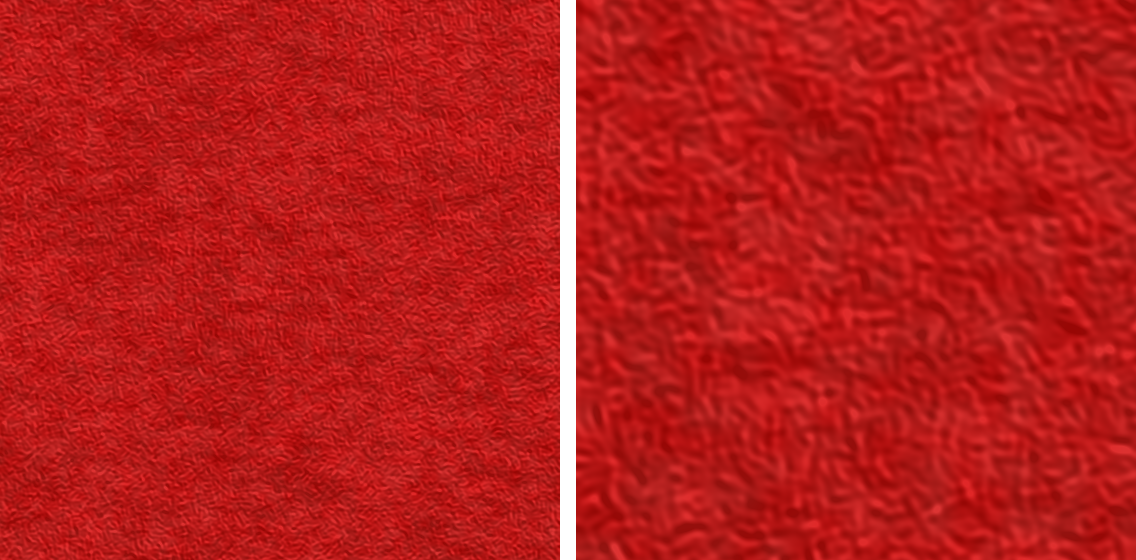
Left, the full canvas; right, a detail of the centre.
Reproduce this texture procedurally as a Shadertoy shader.

```glsl
// Red terry cloth: a dense pile of short curled loops with soft creases.
// The pile sums small oriented wave packets scattered on a jittered grid;
// layered value noise adds clumps, broad shading and horizontal folds.

const float TAU = 6.2831853;
const float PILE_CELLS = 88.0;   // grid cells across the canvas
const float LOOP_WAVES = 0.95;   // light-dark waves per cell
const int LOOPS_PER_CELL = 2;

const vec3 SHADOW_RED = vec3(0.608, 0.060, 0.050);
const vec3 CLOTH_RED  = vec3(0.712, 0.098, 0.094);
const vec3 LIGHT_RED  = vec3(0.835, 0.160, 0.158);
const vec3 FADE_TINT  = vec3(-0.020, 0.058, 0.052);

float hash(vec2 p) {
    return fract(sin(dot(p, vec2(127.1, 311.7))) * 43758.5453);
}

float valueNoise(vec2 p) {
    vec2 cell = floor(p);
    vec2 f = fract(p);
    f = f * f * (3.0 - 2.0 * f);
    float low  = mix(hash(cell), hash(cell + vec2(1.0, 0.0)), f.x);
    float high = mix(hash(cell + vec2(0.0, 1.0)), hash(cell + vec2(1.0)), f.x);
    return mix(low, high, f.y);
}

// Layered noise, roughly 0 to 1 with mean 0.5
float fbm(vec2 p) {
    float sum = 0.0;
    float weight = 0.533;
    for (int i = 0; i < 4; i++) {
        sum += weight * valueNoise(p);
        p = mat2(1.6, 1.2, -1.2, 1.6) * p + 17.3;
        weight *= 0.5;
    }
    return sum;
}

// One short loop of yarn: a windowed wave running across its length
float yarnLoop(vec2 offset, float angle, float phase) {
    vec2 along = vec2(cos(angle), sin(angle));
    float across = dot(offset, vec2(-along.y, along.x));
    float window = max(0.0, 1.0 - dot(offset, offset));
    return window * window * exp(-2.0 * across * across)
         * cos(TAU * (LOOP_WAVES * across + phase));
}

// Sum of the loops around p; the lay gives their common direction
float pile(vec2 p, float lay) {
    vec2 home = floor(p);
    float sum = 0.0;
    for (int y = -1; y <= 1; y++) {
        for (int x = -1; x <= 1; x++) {
            vec2 cell = home + vec2(x, y);
            for (int i = 0; i < LOOPS_PER_CELL; i++) {
                vec2 seed = cell + 91.7 * float(i);
                vec2 centre = cell + vec2(hash(seed + 3.1), hash(seed + 7.9));
                float angle = lay + 2.1 * (hash(seed + 13.3) - 0.5);
                sum += yarnLoop(p - centre, angle, hash(seed + 23.7));
            }
        }
    }
    return sum;
}

// Thin wavering horizontal folds, 0 to 1
float creases(vec2 p) {
    p.y += 0.04 * valueNoise(p * 9.0);
    return smoothstep(0.52, 0.80, fbm(p * vec2(13.0, 42.0) + 40.0));
}

// Tone 0 is shadow, 0.5 plain cloth and 1 highlight
vec3 clothColor(float tone) {
    vec3 dark = mix(SHADOW_RED, CLOTH_RED, tone * 2.0);
    vec3 bright = mix(CLOTH_RED, LIGHT_RED, tone * 2.0 - 1.0);
    return tone < 0.5 ? dark : bright;
}

void mainImage(out vec4 fragColor, in vec2 fragCoord) {
    vec2 uv = fragCoord / iResolution.y;

    // Direction of the pile drifts slowly over the cloth
    float lay = -0.42 + 0.7 * (valueNoise(uv * 7.0 + 5.0) - 0.5);

    // Fine loops, clumps, broad shading and folds
    float tone = 0.53;
    tone += 0.37 * pile(uv * PILE_CELLS, lay);
    tone += 0.72 * (fbm(uv * vec2(30.0, 44.0) + 11.0) - 0.5);
    tone += 0.38 * (fbm(uv * 5.0 + 29.0) - 0.5);
    tone -= 0.26 * creases(uv);

    // Slightly washed-out tufts
    vec3 color = clothColor(clamp(tone, -0.1, 1.15));
    color += FADE_TINT * (valueNoise(uv * 62.0 + 61.0) - 0.5);

    fragColor = vec4(color, 1.0);
}
```
